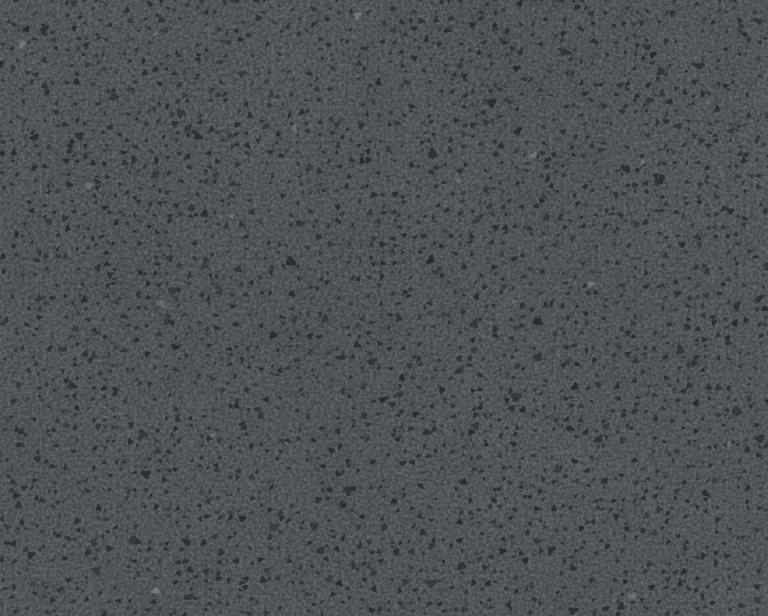
Give the GLSL for this texture, as a WebGL 1 fragment shader.

```glsl
precision highp float;
// Dark grey engineered stone: fine mottled ground, scattered dark chips, rare pale specks.

uniform vec2 u_resolution;

const vec3 GROUND_DARK = vec3(0.25, 0.265, 0.27);
const vec3 GROUND_LIGHT = vec3(0.36, 0.372, 0.382);
const vec3 CHIP_SOFT = vec3(0.235, 0.25, 0.255);
const vec3 CHIP_DARK = vec3(0.155, 0.168, 0.176);
const vec3 SPECK_PALE = vec3(0.52, 0.53, 0.53);

vec3 hash3(vec2 cell, float seed) {
  vec3 p = fract(vec3(cell.xyx + seed * 17.31) * vec3(0.1031, 0.1030, 0.0973));
  p += dot(p, p.yxz + 33.33);
  return fract((p.xxy + p.yzz) * p.zyx);
}

float cornerSlope(vec2 cell, vec2 offset, float seed) {
  float angle = 6.2832 * hash3(cell, seed).x;
  return dot(vec2(cos(angle), sin(angle)), offset);
}

// Gradient noise, roughly -0.7 to 0.7
float gradientNoise(vec2 p, float seed) {
  vec2 cell = floor(p);
  vec2 f = fract(p);
  vec2 blend = f * f * f * (f * (f * 6.0 - 15.0) + 10.0);
  vec2 e = vec2(1.0, 0.0);
  float low = mix(cornerSlope(cell, f, seed),
                  cornerSlope(cell + e.xy, f - e.xy, seed), blend.x);
  float high = mix(cornerSlope(cell + e.yx, f - e.yx, seed),
                   cornerSlope(cell + e.xx, f - e.xx, seed), blend.x);
  return mix(low, high, blend.y);
}

// Signed distance to a lumpy, slanted ellipse
float chipDistance(vec2 p, float radius, float angle, float squash, float phase) {
  float c = cos(angle);
  float s = sin(angle);
  vec2 q = vec2(c * p.x + s * p.y, (c * p.y - s * p.x) / squash);
  float lobes = sin(3.0 * atan(q.y, q.x + 1e-6) + phase);
  return (length(q) - radius * (1.0 + 0.2 * lobes)) * squash;
}

// Coverage of chips scattered one per cell; radii are in canvas heights
float chipLayer(vec2 uv, float cellSize, vec2 radii, float density, float soft, float seed) {
  vec2 home = floor(uv / cellSize);
  float coverage = 0.0;
  for (int y = -1; y <= 1; y++) {
    for (int x = -1; x <= 1; x++) {
      vec2 cell = home + vec2(float(x), float(y));
      vec3 place = hash3(cell, seed);
      vec3 form = hash3(cell, seed + 5.0);
      vec2 center = (cell + 0.1 + 0.8 * place.xy) * cellSize;
      float radius = mix(radii.x, radii.y, form.x * form.x);
      float angle = 0.5 + 2.4 * (form.y - 0.5);
      float squash = mix(0.5, 0.9, form.z);
      float d = chipDistance(uv - center, radius, angle, squash, 40.0 * form.x);
      float strength = mix(0.6, 1.0, fract(form.z * 7.0 + form.y));
      float present = step(place.z, density);
      coverage = max(coverage, present * strength * (1.0 - smoothstep(-soft, soft, d)));
    }
  }
  return coverage;
}

// Fine mottling of the ground with a faint broad drift
vec3 groundColor(vec2 uv) {
  float grain = 0.85 * gradientNoise(uv * 175.0, 1.0)
              + 0.65 * gradientNoise(uv * 290.0 + 0.37, 2.0);
  float drift = 0.14 * gradientNoise(uv * 3.0, 3.0)
              + 0.12 * gradientNoise(uv * 14.0, 4.0);
  return mix(GROUND_DARK, GROUND_LIGHT, 0.67 + grain + drift);
}

void main() {
  vec2 uv = gl_FragCoord.xy / u_resolution.y;
  float soft = max(0.0013, 0.6 / u_resolution.y);

  vec3 color = groundColor(uv);

  // Chips from dusty small ones to sparse large ones
  float fine = chipLayer(uv, 0.0085, vec2(0.0014, 0.003), 0.5, soft, 11.0);
  float medium = chipLayer(uv, 0.0165, vec2(0.003, 0.0058), 0.55, soft, 23.0);
  float large = chipLayer(uv, 0.045, vec2(0.0055, 0.0085), 0.25, soft, 37.0);
  color = mix(color, CHIP_SOFT, 0.85 * fine);
  color = mix(color, CHIP_DARK, 0.95 * max(medium, large));

  // Rare pale specks
  float pale = chipLayer(uv, 0.11, vec2(0.0025, 0.0075), 0.2, soft * 1.5, 53.0);
  color = mix(color, SPECK_PALE, 0.7 * pale);

  gl_FragColor = vec4(color, 1.0);
}
```
